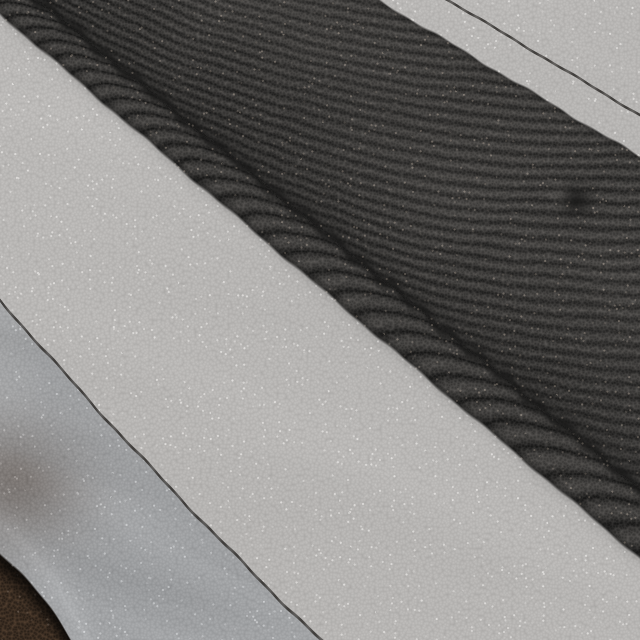
This texture is drawn by a WebGL 1 fragment shader. Its source:

```glsl
precision highp float;
// Pale speckled cloth crossed diagonally by a dark ribbed knit band with a sewn hem.

uniform vec2 u_resolution;

const vec3 CLOTH = vec3(0.715, 0.708, 0.700);
const vec3 CLOTH_COOL = vec3(0.625, 0.632, 0.640);
const vec3 CLOTH_STAIN = vec3(0.430, 0.405, 0.390);
const vec3 KNIT_DARK = vec3(0.095, 0.094, 0.092);
const vec3 KNIT_LIGHT = vec3(0.315, 0.307, 0.298);
const vec3 GROUND = vec3(0.235, 0.180, 0.135);
const vec3 STITCH = vec3(0.200, 0.190, 0.180);
const float STITCH_WIDTH = 0.0019;
const float EDGE_SOFTNESS = 0.0022;
const float FLECK_SCALE = 115.0;
const float GRAIN_SCALE = 210.0;
const vec2 DENT = vec2(0.900, 0.686);

vec2 hash2(vec2 p) {
  vec2 q = vec2(dot(p, vec2(127.1, 311.7)), dot(p, vec2(269.5, 183.3)));
  return fract(sin(q) * 43758.5);
}

// Distance to the nearest cell point, and that cell's random value.
vec2 cells(vec2 p) {
  vec2 base = floor(p);
  vec2 best = vec2(9.0, 0.0);
  for (int j = -1; j <= 1; j++) {
    for (int i = -1; i <= 1; i++) {
      vec2 cell = base + vec2(float(i), float(j));
      float d = length(cell + hash2(cell) - p);
      if (d < best.x) best = vec2(d, hash2(cell + 37.0).x);
    }
  }
  return best;
}

// Smooth uneven folds from layered, warped sines, roughly -1 to 1.
float folds(vec2 p) {
  float sum = 0.0;
  float amp = 0.5;
  for (int i = 0; i < 4; i++) {
    p += 0.6 * sin(p.yx * 1.3 + float(i) * 1.7);
    sum += amp * sin(p.x + 1.2) * cos(p.y);
    p = mat2(1.5, 0.9, -0.9, 1.5) * p;
    amp *= 0.55;
  }
  return sum;
}

float above(float d, float softness) {
  return smoothstep(-softness, softness, d);
}

// Rib count along s, with spacing = wide - taper * s.
float ribPhase(float s, float wide, float taper) {
  return -log(wide - taper * s) / taper;
}

vec3 knit(vec2 p, float seam, float hemEdge, float topEdge, float grain) {
  float wobble = folds(p * 9.0);
  float field = p.y + 0.45 * p.x - 0.23 * p.x * p.x;
  field += 0.007 * wobble - 0.04 * exp(-max(seam, 0.0) / 0.08);
  float bodyPhase = ribPhase(field, 0.029, 0.011);

  // Hem ribs arch between the outer edge and the seam.
  float across = clamp(hemEdge / max(hemEdge - seam, 0.01), 0.0, 1.0);
  float arch = p.y + 0.12 * p.x - 0.012 * across * (1.0 - across) * 4.0;
  float hemPhase = ribPhase(arch + 0.003 * wobble, 0.044, 0.028);

  float body = above(seam, EDGE_SOFTNESS);
  float phase = mix(hemPhase, bodyPhase, body);
  float ridge = 0.5 + 0.5 * sin(6.2832 * phase + 0.5 * wobble);
  ridge = mix(pow(ridge, 0.45), pow(ridge, 0.8), body);
  float contrast = mix(0.72, 0.50 + 0.15 * folds(p * 6.0 + 4.0), body);
  float light = mix(0.60, ridge, contrast) + 0.08 * wobble;
  light += 0.55 * (grain - 0.5);
  light += 0.12 * body * smoothstep(0.02, 0.22, seam);

  // Stitched groove with a soft roll beside it.
  float groove = (seam + 0.0025 * sin(p.x * 140.0)) / 0.008;
  light *= 1.0 - 0.80 * exp(-groove * groove);
  light *= 1.0 - 0.28 * exp(-abs(seam - 0.012) / 0.018);
  light *= mix(0.55, 1.0, smoothstep(0.0, 0.014, hemEdge));
  light *= mix(0.75, 1.0, smoothstep(0.0, 0.012, topEdge));

  // Small hollow with a raised lip.
  vec2 q = (p - DENT) * mat2(0.86, 0.5, -0.5, 0.86);
  light *= 1.0 - 0.75 * exp(-dot(q, q) / 0.00045);
  vec2 lip = p - DENT + vec2(0.027, -0.010);
  light += 0.22 * exp(-dot(lip, lip) / 0.00022);
  return mix(KNIT_DARK, KNIT_LIGHT, clamp(light, 0.0, 1.25));
}

void main() {
  vec2 p = gl_FragCoord.xy / u_resolution;
  float soft = max(EDGE_SOFTNESS, 0.8 / u_resolution.y);
  float wave = 0.0015 * sin(p.x * 47.0) + 0.0008 * sin(p.x * 131.0);

  // Signed distances to the diagonal borders.
  float hemEdge = (p.y - 0.978 + 0.86 * p.x - 0.01 * p.x * p.x + wave) * 0.76;
  float seam = (p.y - 1.047 + 0.81 * p.x + wave) * 0.78;
  float topEdge = (1.355 - 0.60 * p.x - p.y + wave) * 0.86;
  float topStitch = (p.y - 1.420 + 0.60 * p.x + 0.5 * wave) * 0.86;
  float lowStitch = (p.y - 0.531 + 1.15 * p.x - 0.18 * p.x * p.x + wave) * 0.67;
  float corner = (p.y - 0.134 + 0.70 * p.x + 4.7 * p.x * p.x + wave) * 0.72;

  float grain = cells(p * GRAIN_SCALE).x;
  vec2 fleck = cells(p * FLECK_SCALE + 11.0);
  float sparkle = (1.0 - smoothstep(0.08, 0.30, fleck.x)) * smoothstep(0.70, 1.0, fleck.y);
  float crease = folds(vec2(p.x * 5.0 + p.y * 3.0, p.y * 19.0 + p.x * 7.0));

  // Cloth panels.
  vec3 lowPanel = mix(CLOTH_COOL, CLOTH, 0.35 * smoothstep(0.10, 0.0, p.x) * p.y);
  vec2 stainOffset = (p - vec2(0.01, 0.235)) * vec2(1.0, 1.15);
  float stain = exp(-dot(stainOffset, stainOffset) / 0.013);
  lowPanel = mix(lowPanel, CLOTH_STAIN, stain * (0.75 + 0.3 * crease));
  lowPanel += 0.06 * exp(-abs(corner - 0.035) / 0.025) + 0.045 * crease;
  vec3 mainPanel = CLOTH + 0.013 * crease + 0.02 * (p.y - 0.5) * (1.0 - p.x);
  vec3 color = mix(lowPanel, mainPanel, above(lowStitch, soft));
  color += 0.07 * (0.5 - grain) + 0.14 * sparkle;
  color *= 1.0 - 0.14 * exp(-abs(hemEdge) / 0.007);

  float stitch = 1.0 - smoothstep(0.5, 1.5, min(abs(topStitch), abs(lowStitch)) / STITCH_WIDTH);
  color = mix(color, STITCH, stitch * (0.78 + 0.12 * sin(p.x * 310.0)));

  // Dark ground showing in the corner.
  vec3 ground = GROUND * (0.65 + 0.7 * grain) * mix(0.3, 1.0, smoothstep(0.0, 0.035, -corner));
  color = mix(ground + 0.15 * sparkle, color, above(corner, soft));

  vec3 fabric = knit(p, seam, hemEdge, topEdge, grain) + sparkle * vec3(0.20, 0.18, 0.16);
  color = mix(color, fabric, above(hemEdge, soft * 1.3) * above(topEdge, soft));
  gl_FragColor = vec4(clamp(color, 0.0, 1.0), 1.0);
}
```
